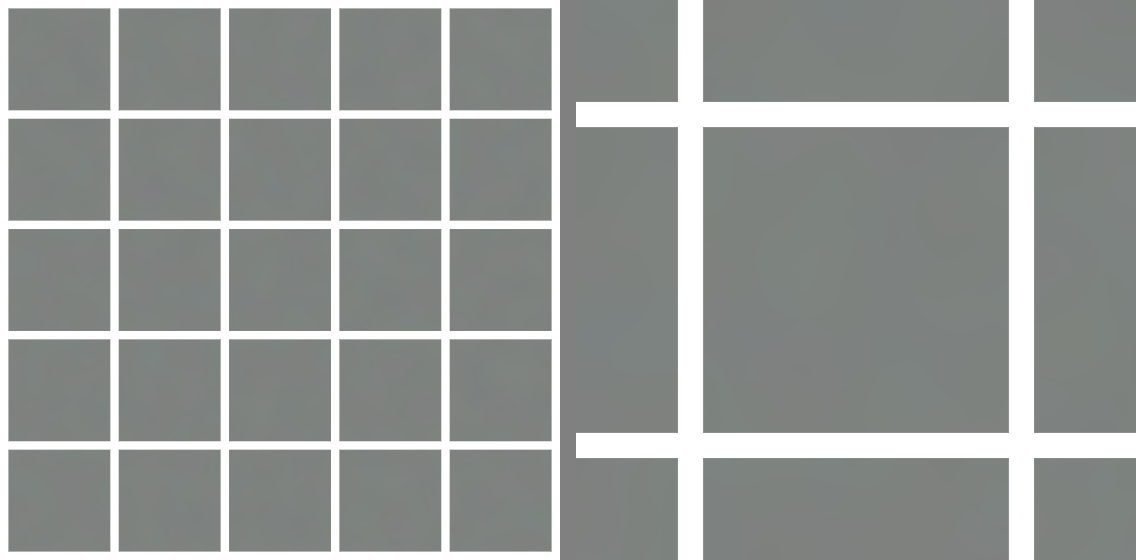
Left, the full canvas; right, a detail of the centre.
Give the GLSL for this pattern, as a Shadertoy shader.

```glsl
// Five by five square grey tiles set in an even white grid.
// Repeated box distance gives the tiles; gradient noise, seeded per tile,
// adds a barely visible warm, green and blue mottling to the glaze.

vec2 hashGradient(vec2 cell) {
    vec3 p = fract(cell.xyx * vec3(0.1031, 0.1030, 0.0973));
    p += dot(p, p.yzx + 33.33);
    float angle = 6.2832 * fract((p.x + p.y) * p.z);
    return vec2(cos(angle), sin(angle));
}

float gradientNoise(vec2 p) {
    vec2 i = floor(p), f = p - i;
    vec2 u = f * f * f * (f * (f * 6.0 - 15.0) + 10.0);
    float a = dot(hashGradient(i), f);
    float b = dot(hashGradient(i + vec2(1, 0)), f - vec2(1, 0));
    float c = dot(hashGradient(i + vec2(0, 1)), f - vec2(0, 1));
    float d = dot(hashGradient(i + vec2(1, 1)), f - vec2(1, 1));
    return mix(mix(a, b, u.x), mix(c, d, u.x), u.y);
}

// Cloudy tint, shifted to a different patch of noise in every tile
vec3 glazeColor(vec2 local, vec2 tile) {
    vec2 p = local * 3.0 + tile * 17.0 + 50.0;
    vec3 tint = vec3(gradientNoise(p),
                     gradientNoise(p + 131.0),
                     gradientNoise(p + 277.0));
    return vec3(0.492, 0.510, 0.499) + 0.013 * tint;
}

void mainImage(out vec4 fragColor, in vec2 fragCoord) {
    float pixel = 1.0 / min(iResolution.x, iResolution.y);
    vec2 uv = (fragCoord - 0.5 * iResolution.xy) * pixel;

    // Tile pitch plus one outer joint fills the canvas: 5 * 0.197 + 0.015
    vec2 grid = uv / 0.197 + 0.5;
    vec2 tile = floor(grid);
    vec2 local = fract(grid) - 0.5;

    // Signed distance to the tile edge, in canvas units
    vec2 edge = abs(local) * 0.197 - 0.091;
    float coverage = clamp(0.5 - max(edge.x, edge.y) / pixel, 0.0, 1.0);

    vec3 color = mix(vec3(1.0), glazeColor(local, tile), coverage);
    fragColor = vec4(color, 1.0);
}
```
